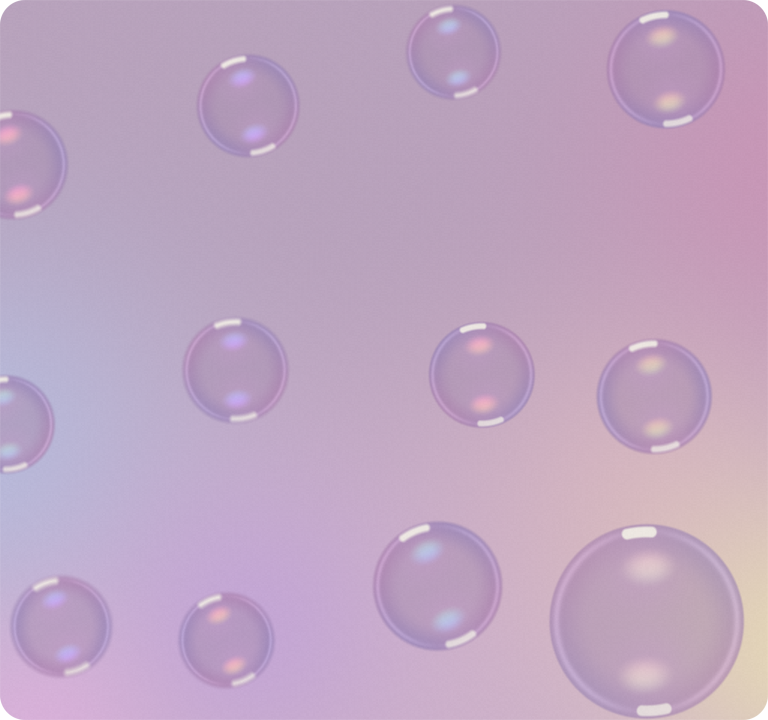
A Shadertoy shader for this background:

```glsl
// Iridescent soap bubbles floating over a soft pastel gradient card.

float hash(vec2 p) {
    return fract(sin(dot(p, vec2(127.1, 311.7))) * 43758.5453);
}

float glow(vec2 p, vec2 centre, float size) {
    vec2 q = (p - centre) / size;
    return exp(-dot(q, q));
}

vec3 backdrop(vec2 p) {
    vec3 col = mix(vec3(0.80, 0.69, 0.79), vec3(0.72, 0.635, 0.735), smoothstep(0.1, 0.72, p.y));
    col = mix(col, vec3(0.71, 0.73, 0.86), 0.9 * glow(p, vec2(-0.04, 0.38), 0.30));
    col = mix(col, vec3(0.79, 0.58, 0.71), 0.85 * glow(p, vec2(1.12, 0.76), 0.32));
    col = mix(col, vec3(0.84, 0.71, 0.75), 0.8 * glow(p, vec2(0.90, 0.32), 0.24));
    col = mix(col, vec3(0.76, 0.64, 0.84), 0.8 * glow(p, vec2(0.34, 0.13), 0.20));
    col = mix(col, vec3(0.86, 0.69, 0.86), 0.8 * glow(p, vec2(0.05, -0.02), 0.16));
    return mix(col, vec3(0.90, 0.85, 0.71), 0.9 * glow(p, vec2(1.12, 0.10), 0.23));
}

vec3 iridescence(float hue) {
    return vec3(0.86, 0.76, 0.86) + 0.15 * cos(6.2832 * (hue + vec3(0.0, 0.33, 0.67)));
}

// q is the position relative to the bubble, in radii
vec3 addBubble(vec3 col, vec2 q, vec2 id, float big) {
    float d = length(q);
    float blur = mix(0.03, 0.08, hash(id + 3.1)) * (1.0 - 0.5 * big);
    float inside = 1.0 - smoothstep(1.0 - blur, 1.0 + blur, d);

    // Thin film body with a darker, two-toned rim
    vec3 body = mix(col, vec3(0.66, 0.56, 0.69), 0.55);
    vec3 rimTint = mix(vec3(0.56, 0.49, 0.71), vec3(0.66, 0.48, 0.67),
                       0.5 + 0.5 * sin(2.0 * atan(q.y, q.x) + 6.2832 * hash(id + 5.7)));
    body = mix(body, rimTint, mix(0.55, 0.35, big) * smoothstep(0.55, 0.97, d));
    body += 0.09 * exp(-pow((d - 0.93) / 0.035, 2.0)) * smoothstep(-0.3, 0.8, abs(q.x));

    // Tilted axis; reflections are point-symmetric about the centre
    float tilt = mix(0.08, 0.45, hash(id + 7.3));
    float c = cos(tilt), s = sin(tilt);
    vec2 u = vec2(c * q.x + s * q.y, c * q.y - s * q.x);
    float side = u.y < 0.0 ? -1.0 : 1.0;
    u *= side;

    // Coloured inner reflections
    vec2 spot = (u - vec2(0.06, 0.55)) / vec2(0.25, 0.17);
    float hue = mix(-0.2, 0.55, hash(id + 9.2)) + 0.09 * spot.y * side;
    vec3 spotTint = mix(iridescence(hue), vec3(0.93, 0.87, 0.90), 0.5 * big);
    body = mix(body, spotTint, 0.9 * (1.0 - smoothstep(0.15, 1.35, length(spot))));
    body = mix(body, vec3(0.78, 0.62, 0.80), 0.3 * glow(u, vec2(0.0, 0.5), 0.4));

    col = mix(col, body, inside);

    // White window glints hugging the rim
    float angle = atan(u.x, u.y);
    float arc = length(vec2(max(abs(angle) - mix(0.22, 0.14, big), 0.0), d - 0.92)) - 0.055;
    float glint = 1.0 - smoothstep(-blur, blur, arc);
    return mix(col, vec3(0.95, 0.94, 0.90), glint * (side > 0.0 ? 0.9 : 0.75));
}

void mainImage(out vec4 fragColor, in vec2 fragCoord) {
    vec2 p = fragCoord / iResolution.y;
    float aspect = iResolution.x / iResolution.y;
    vec3 col = backdrop(p);

    // Jittered grid of bubbles, the nearest one in the lower right
    for (int i = 0; i < 12; i++) {
        vec2 id = vec2(i % 4, i / 4);
        float big = step(2.5, id.x - id.y);
        vec2 jitter = vec2(hash(id + 1.3), hash(id + 2.9)) - 0.5;
        vec2 centre = vec2(0.05, 0.13) + id * vec2(0.285, 0.36);
        centre += jitter * vec2(0.10, 0.16) * (1.0 - 0.85 * big);
        float radius = mix(0.062 + 0.028 * hash(id + 4.4), 0.135, big);
        vec2 q = (p - centre) / radius;
        if (dot(q, q) < 1.4) col = addBubble(col, q, id, big);
    }

    // Fine grain
    col += 0.012 * (hash(floor(p * 480.0)) - 0.5);

    // Rounded card corners
    vec2 halfSize = 0.5 * vec2(aspect, 1.0);
    vec2 e = abs(p - halfSize) - halfSize + 0.035;
    float card = length(max(e, 0.0)) - 0.035;
    col = mix(col, vec3(1.0), smoothstep(-0.001, 0.001, card));

    fragColor = vec4(col, 1.0);
}
```
